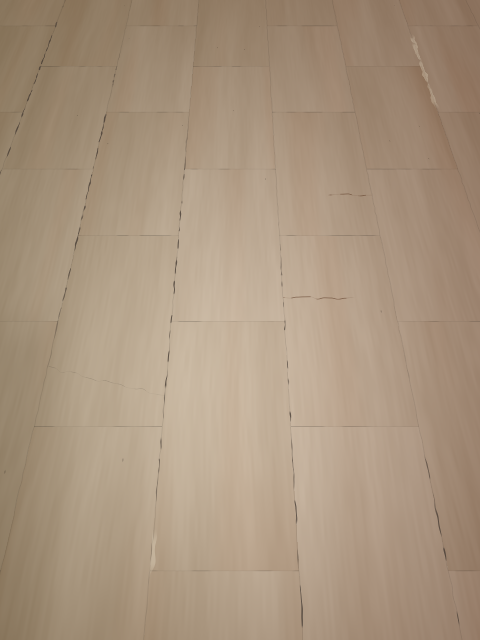
Give the GLSL for this texture, as a Shadertoy shader.

```glsl
float hash(vec2 p) {
    vec3 q = fract(vec3(p.xyx) * 0.1031);
    q += dot(q, q.yzx + 33.33);
    return fract((q.x + q.y) * q.z);
}

float noise(vec2 p) {
    vec2 i = floor(p), f = fract(p);
    f = f * f * (3.0 - 2.0 * f);
    return mix(mix(hash(i), hash(i + vec2(1, 0)), f.x),
               mix(hash(i + vec2(0, 1)), hash(i + vec2(1, 1)), f.x), f.y);
}

// Antialiased stroke coverage, in units of canvas height
float stroke(float dist, float halfWidth) {
    float pixel = 1.0 / iResolution.y;
    float edge = max(pixel, 0.0015);
    return clamp((halfWidth - abs(dist)) / edge + 0.5, 0.0, 1.0);
}

// Soft-ended interval
float span(float x, float from, float to, float soft) {
    return smoothstep(from - soft, from + soft, x) * (1.0 - smoothstep(to - soft, to + soft, x));
}

// Broad bands, narrower figure and fine fibres
float woodGrain(vec2 floorPos, float seed, float depth) {
    float sway = noise(vec2(floorPos.y * 1.6, seed)) * 0.07;
    vec2 g = vec2(floorPos.x + sway, floorPos.y) + seed * vec2(3.0, 7.0);
    float bands = noise(g * vec2(4.0, 0.8)) - 0.5;
    float figure = noise(g * vec2(14.0, 1.6)) - 0.5;
    float fibres = noise(g * vec2(50.0, 9.0)) - 0.5;
    float nearby = smoothstep(0.65, 1.3, depth);
    return bands * 0.04 + figure * 0.018 + fibres * 0.02 * mix(0.4, 1.0, nearby);
}

void mainImage(out vec4 fragColor, in vec2 fragCoord) {
    // Canvas position, with y running down from the top
    vec2 p = vec2(0.75 * fragCoord.x / iResolution.x, 1.0 - fragCoord.y / iResolution.y);

    // Perspective floor: one unit per plank in each direction
    float depth = p.y + 0.7214;
    vec2 scale = vec2(0.1445 * depth, depth * depth / 5.066);
    vec2 pos = vec2((p.x - 0.3724) / scale.x - 0.408, 5.066 / depth);

    // Half-bond planks
    float column = floor(pos.x);
    float along = pos.y - 0.14 - 0.51 * mod(column + 1.0, 2.0);
    float across = fract(pos.x);
    float row = floor(along);
    float seed = hash(vec2(column, row) + 17.0);

    // Pool of light over the floor
    vec2 q = (p - vec2(0.36, 0.61)) / vec2(0.38, 0.5);
    vec3 color = mix(vec3(0.505, 0.415, 0.325), vec3(0.79, 0.72, 0.635), exp(-0.9 * dot(q, q)));
    color += (p.x - 0.37) * vec3(0.02, -0.015, 0.01);
    color -= 0.04 * (1.0 - smoothstep(0.04, 0.14, p.x + 0.12 * (p.y - 0.55))) * smoothstep(0.45, 0.56, p.y);

    // Plank tone, grain and pinkish streaks
    color += (seed - 0.5) * vec3(0.024, 0.027, 0.032);
    color += woodGrain(pos, seed * 9.0, depth) * vec3(0.9, 1.0, 1.1);
    float blush = smoothstep(0.55, 0.9, noise(vec2(pos.x * 4.0 + seed * 31.0, pos.y * 0.7)));
    color -= blush * vec3(0.004, 0.014, 0.018);

    // Short joints: thin and mostly faint
    float jointDist = (along - round(along)) * scale.y;
    float jointWear = smoothstep(0.45, 0.8, noise(vec2(pos.x * 9.0, round(along) * 5.0 + 40.0)));
    color *= 1.0 - stroke(jointDist, 0.0005) * (0.06 + 0.14 * jointWear);

    // Long seams: broken dark gaps, worn along a diagonal stretch of the floor
    float seam = round(pos.x);
    float wobble = (noise(vec2(pos.y * 32.0, seam * 7.0)) - 0.5) * 0.009;
    float seamDist = (pos.x - seam + wobble) * scale.x;
    float wear = 1.0 - smoothstep(0.5, 1.4, abs(pos.y - 3.5 + 0.8 * seam));
    float dashes = smoothstep(0.35, 0.65, noise(vec2(pos.y * 26.0, seam * 11.0 + 60.0)));
    float gapWidth = 0.0002 + 0.0011 * noise(vec2(pos.y * 40.0, seam + 90.0));
    color *= 1.0 - 0.08 * stroke(seamDist, 0.0007);
    color = mix(color, vec3(0.27, 0.23, 0.20), stroke(seamDist, gapWidth) * wear * dashes * 0.75);

    // Pale filler smeared beside two seams
    float ragged = noise(pos * vec2(30.0, 24.0));
    float farFill = span(pos.y, 5.72, 6.5, 0.05) * float(seam == 2.0);
    float nearFill = span(pos.y, 3.14, 3.25, 0.03) * float(seam == -1.0);
    float smear = stroke(seamDist - 0.003 * nearFill, 0.005 * ragged);
    color = mix(color, vec3(0.80, 0.74, 0.65), smear * (farFill * 0.45 + nearFill * 0.7));

    // Cracks across planks
    float jag = (noise(vec2(pos.x * 16.0, 5.0)) - 0.5) * 0.016;
    float broken = smoothstep(0.3, 0.65, noise(vec2(pos.x * 22.0, floor(pos.y))));
    float rightColumn = float(column == 0.0);
    float crack = stroke((pos.y - 4.267 + jag) * scale.y, 0.0006) * span(across, 0.0, 0.64, 0.02);
    crack += stroke((pos.y - 4.938 + jag) * scale.y, 0.0006) * span(across, 0.55, 1.0, 0.02);
    color = mix(color, vec3(0.36, 0.23, 0.15), crack * rightColumn * (0.12 + 0.5 * broken));
    float slant = stroke((pos.y - 3.91 + 0.13 * across + jag) * scale.y, 0.0004);
    color *= 1.0 - slant * float(column == -2.0) * (0.04 + 0.09 * broken);

    // Sparse scuffs
    vec2 cell = floor(pos * vec2(5.0, 7.0));
    vec2 scuff = fract(pos * vec2(5.0, 7.0)) - 0.3 - 0.4 * hash(cell + 3.0);
    float spot = 1.0 - smoothstep(0.01, 0.05, length(scuff * vec2(1.0, 0.7)));
    color *= 1.0 - 0.14 * spot * step(0.98, hash(cell + 71.0));

    fragColor = vec4(color, 1.0);
}
```
